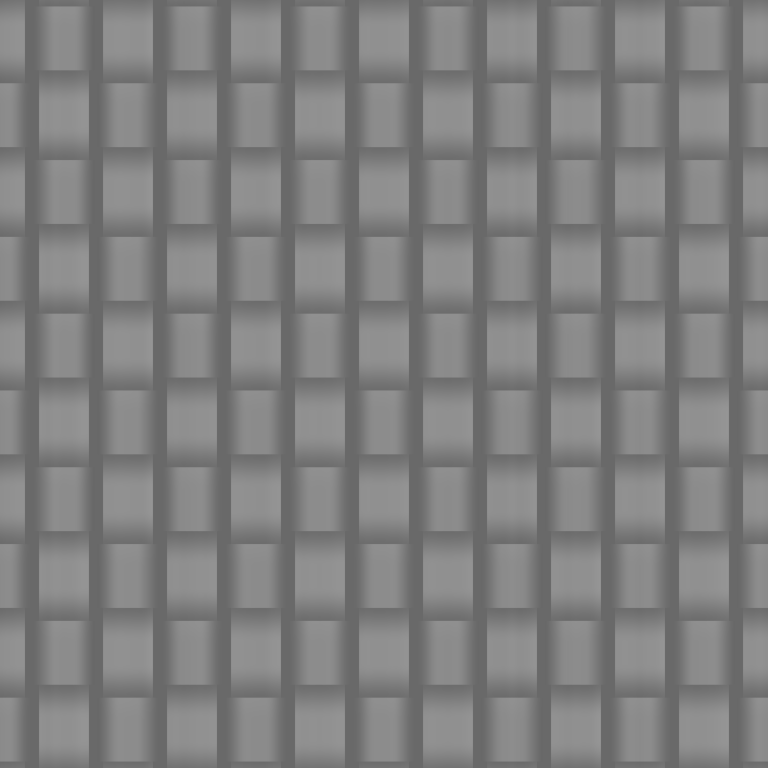
Write a Shadertoy shader that draws this pattern.

```glsl
const vec2 STRANDS = vec2(12.0, 10.0);   // columns, rows (both even so the weave wraps)
const float WARP_HALF = 0.39;            // half width of a vertical strand, in cells
const float WEFT_HALF = 0.416;           // half height of a horizontal strand, in cells
const float WEFT_REACH = 0.47;           // half length of a raised horizontal patch
const float GAP_TONE = 0.41;
const float WARP_TONE = 0.565;
const float WEFT_TONE = 0.548;
const float WARP_END_TONE = 0.42;
const float RIM_LIGHT = 0.014;
const float FIBRE_CELLS = 96.0;
const float FIBRE_AMOUNT = 0.012;

float hash(float n) {
    return fract(sin(n * 12.9898 + 4.1) * 43758.5);
}

// One-dimensional value noise that wraps over the canvas
float fibreNoise(float u) {
    float x = u * FIBRE_CELLS;
    float i = floor(x);
    float f = smoothstep(0.0, 1.0, fract(x));
    return mix(hash(mod(i, FIBRE_CELLS)), hash(mod(i + 1.0, FIBRE_CELLS)), f) - 0.5;
}

// Antialiased band of the given half width
float band(float offset, float halfWidth, float blur) {
    return 1.0 - smoothstep(halfWidth - blur, halfWidth + blur, abs(offset));
}

// Vertical strand: bright where it rises, dark where it dives under
float warpTone(vec2 offset, float weftOnTop) {
    float along = mix(abs(offset.y), 1.0 - abs(offset.y), weftOnTop);
    float t = along / (1.0 - WEFT_HALF);
    float tone = mix(WARP_TONE, WARP_END_TONE, smoothstep(0.25, 1.1, t));
    float rim = smoothstep(0.3, 1.0, offset.x / WARP_HALF);
    return tone + RIM_LIGHT * rim;
}

// Horizontal strand: a raised patch fading into the gaps at both ends
float weftTone(vec2 offset) {
    float t = abs(offset.x) / WEFT_REACH;
    float tone = mix(WEFT_TONE, GAP_TONE, smoothstep(0.3, 1.05, t));
    float rim = smoothstep(0.3, 1.0, offset.y / WEFT_HALF);
    return tone + RIM_LIGHT * rim * (1.0 - t * t);
}

void mainImage(out vec4 fragColor, in vec2 fragCoord) {
    vec2 uv = fragCoord / iResolution.xy;
    vec2 blur = 0.7 * STRANDS / iResolution.xy;

    // Columns are centred on whole numbers, rows on halves
    vec2 p = uv * STRANDS - vec2(0.0, 0.5);
    vec2 cell = floor(p + 0.5);
    vec2 offset = p - cell;
    float weftOnTop = 1.0 - mod(cell.x + cell.y, 2.0);

    // Layers from back to front
    float fibre = FIBRE_AMOUNT * fibreNoise(uv.x);
    float warpMask = band(offset.x, WARP_HALF, blur.x);
    float weftMask = weftOnTop * band(offset.y, WEFT_HALF, blur.y)
                   * band(offset.x, WEFT_REACH, blur.x);
    float tone = mix(GAP_TONE, warpTone(offset, weftOnTop) + fibre, warpMask);
    tone = mix(tone, weftTone(offset) + fibre, weftMask);

    fragColor = vec4(vec3(tone), 1.0);
}
```
